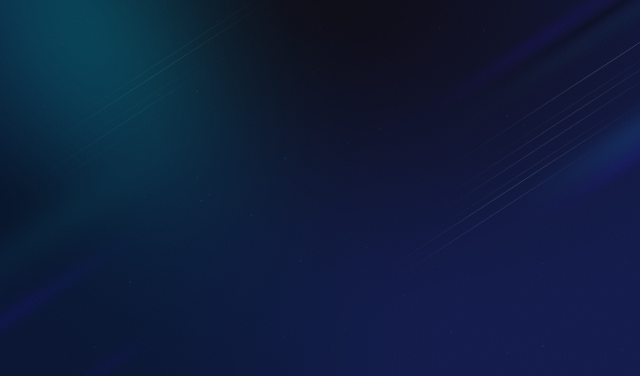
Reproduce this background procedurally as a Shadertoy shader.

```glsl
// A dark night backdrop: a teal glow at upper left and indigo depth at right,
// crossed by soft slanted light streaks, clusters of hairlines and faint specks.
// Gaussian falloffs in rotated coordinates shape each light; units are heights.

#define SLANT 0.577          // streak angle in radians
#define TEAL_GAIN 1.0
#define STREAK_GAIN 0.85
#define HAIRLINE_GAP 0.027
#define HAIRLINE_WIDTH 0.0009
#define SPECK_GRID 22.0
#define SPECK_GAIN 0.08
#define GRAIN_SCALE 170.0
#define GRAIN_GAIN 0.008

const vec3 NIGHT  = vec3(0.058, 0.052, 0.088);
const vec3 INDIGO = vec3(0.076, 0.112, 0.298);
const vec3 NAVY   = vec3(0.044, 0.090, 0.205);
const vec3 TEAL   = vec3(-0.015, 0.188, 0.195);
const vec3 VIOLET = vec3(0.025, -0.005, 0.130);
const vec3 AZURE  = vec3(0.010, 0.080, 0.120);
const vec3 MIST   = vec3(0.000, 0.040, 0.033);

float hash(vec2 p) {
    vec3 q = fract(vec3(p.xyx) * 0.1031);
    q += dot(q, q.yzx + 33.33);
    return fract((q.x + q.y) * q.z);
}

float gauss(vec2 v) {
    return exp(-dot(v, v));
}

// Gradient noise, roughly -0.7 to 0.7
float cornerSlope(vec2 cell, vec2 offset) {
    float angle = 6.2832 * hash(cell);
    return dot(vec2(cos(angle), sin(angle)), offset);
}

float gradientNoise(vec2 p) {
    vec2 i = floor(p), f = fract(p), e = vec2(0.0, 1.0);
    vec2 u = f * f * f * (f * (f * 6.0 - 15.0) + 10.0);
    float low = mix(cornerSlope(i, f), cornerSlope(i + e.yx, f - e.yx), u.x);
    float high = mix(cornerSlope(i + e.xy, f - e.xy), cornerSlope(i + e.yy, f - e.yy), u.x);
    return mix(low, high, u.y);
}

// Coordinates along and across the slant
vec2 slanted(vec2 v) {
    float c = cos(SLANT), s = sin(SLANT);
    return vec2(c * v.x + s * v.y, c * v.y - s * v.x);
}

float streak(vec2 p, vec2 center, vec2 size) {
    return gauss(slanted(p - center) / size);
}

// Parallel hairlines, each shifted along the slant from the last
float hairlines(vec2 p, vec2 center, int count, float reach, float pixel) {
    vec2 q = slanted(p - center);
    float light = 0.0;
    for (int i = 0; i < count; i++) {
        float id = float(i);
        float jitter = hash(vec2(id + 3.0, float(count) * 7.0));
        float across = (id - 0.5 * float(count - 1) + 0.6 * (jitter - 0.5)) * HAIRLINE_GAP;
        float width = max(HAIRLINE_WIDTH, 0.5 * pixel);
        float along = (q.x - 2.7 * across) / (reach * (0.7 + 0.4 * jitter));
        float line = gauss(vec2(along, (q.y - across) / width));
        light += line * (0.25 + 0.75 * jitter) * HAIRLINE_WIDTH / width;
    }
    return light;
}

// One tiny dot in a few of the grid cells
float specks(vec2 p, float pixel) {
    vec2 cell = floor(p * SPECK_GRID);
    vec2 spot = 0.2 + 0.6 * vec2(hash(cell + 17.0), hash(cell + 41.0));
    float dist = length(fract(p * SPECK_GRID) - spot) / SPECK_GRID;
    float radius = 0.0006 + 0.0016 * hash(cell + 73.0);
    float dotMask = 1.0 - smoothstep(radius - pixel, radius + pixel, dist);
    return dotMask * step(0.9, hash(cell + 5.0)) * hash(cell + 29.0);
}

// Dark crown at the top, opening to navy on the left and indigo on the right
vec3 backdrop(vec2 p) {
    float depth = smoothstep(-0.08, 0.90, length((p - vec2(0.87, 1.0)) * vec2(0.6, 1.0)));
    float left = 1.0 - smoothstep(0.25, 1.2, p.x);
    vec3 color = mix(NIGHT, mix(INDIGO, NAVY, left), depth);
    color *= 1.0 - 0.22 * gauss((p - vec2(0.0, 0.46)) / vec2(0.25, 0.16));
    // Teal glow leaning right as it descends
    float lean = 0.20 + 0.35 * (1.0 - p.y);
    return color + TEAL * TEAL_GAIN * gauss(vec2(p.x - lean, p.y - 0.92) / vec2(0.34, 0.46));
}

vec3 streaks(vec2 p) {
    vec3 light = vec3(0.0);
    // Upper right: violet edge, dark groove and misty band
    light += VIOLET * 0.7 * streak(p, vec2(1.46, 0.91), vec2(0.27, 0.020));
    light -= vec3(0.02, 0.02, 0.06) * streak(p, vec2(1.65, 0.99), vec2(0.22, 0.012));
    light += MIST * 0.7 * streak(p, vec2(1.58, 0.90), vec2(0.30, 0.022));
    // Right edge: azure beam over a violet rim
    light += AZURE * streak(p, vec2(1.72, 0.665), vec2(0.26, 0.042));
    light += VIOLET * 0.7 * streak(p, vec2(1.71, 0.600), vec2(0.22, 0.024));
    // Lower left: wide mist and two violet strokes
    light += MIST * streak(p, vec2(0.10, 0.37), vec2(0.30, 0.055));
    light += VIOLET * 0.65 * streak(p, vec2(0.03, 0.16), vec2(0.26, 0.024));
    light += VIOLET * 0.4 * streak(p, vec2(0.29, 0.03), vec2(0.10, 0.020));
    return light * STREAK_GAIN;
}

void mainImage(out vec4 fragColor, in vec2 fragCoord) {
    float pixel = 1.0 / iResolution.y;
    vec2 p = fragCoord * pixel;

    vec3 color = backdrop(p) + streaks(p);
    color += vec3(0.15, 0.19, 0.19) * hairlines(p, vec2(1.47, 0.63), 7, 0.25, pixel);
    color += vec3(0.05, 0.10, 0.10) * hairlines(p, vec2(0.38, 0.74), 5, 0.23, pixel);
    color += SPECK_GAIN * vec3(0.6, 0.9, 1.0) * specks(p, pixel);

    // Fine grain against banding
    color += GRAIN_GAIN * gradientNoise(p * GRAIN_SCALE);
    fragColor = vec4(clamp(color, 0.0, 1.0), 1.0);
}
```
